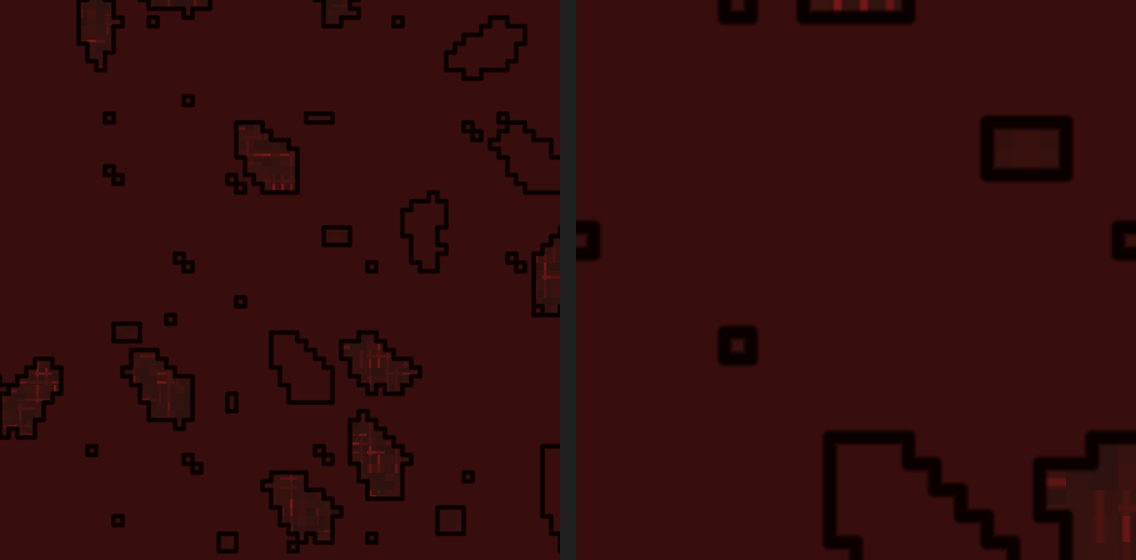
Left, the full canvas; right, a detail of the centre.
This pattern is drawn by a three.js fragment shader. Its source:

```glsl
varying vec2 vUv;

float hash(vec2 p) {
  vec3 q = fract(vec3(p.xyx) * 0.1031);
  q += dot(q, q.yzx + 33.33);
  return fract((q.x + q.y) * q.z);
}

vec2 hash2(vec2 p) {
  return vec2(hash(p + 17.3), hash(p + 51.7));
}

// Ragged ellipses, one at most per block: x = id (0 when empty), y = fill
vec2 flake(vec2 cell) {
  vec2 p = (cell + 0.5) / 13.5;
  vec2 base = floor(p - 0.5);
  vec2 found = vec2(0.0);
  for (int j = 0; j < 2; j++) {
    for (int i = 0; i < 2; i++) {
      vec2 block = base + vec2(float(i), float(j)) + 40.0;
      if (hash(block) > 0.68) continue;
      vec2 d = (p + 40.0 - block - 0.1 - 0.8 * hash2(block)) * 13.5;
      float turn = 6.283 * hash(block + 7.1);
      d = mat2(cos(turn), -sin(turn), sin(turn), cos(turn)) * d;
      float size = mix(0.85, 1.1, hash(block + 3.9));
      float r = length(d / vec2(5.0, 2.6)) / size;
      float a = atan(d.y, d.x);
      r += 0.09 * sin(3.0 * a + turn * 5.0) + 0.07 * sin(7.0 * a + turn * 9.0);
      r += 0.16 * (hash(cell + 90.0) - 0.5);
      if (r < 1.0) {
        found = vec2(1.0 + hash(block + 5.3), step(0.25, hash(block + 11.9)));
      }
    }
  }
  return found;
}

// Small specks: single cells, diagonal pairs and little rectangles
float speck(vec2 cell) {
  vec2 block = floor(cell / 8.0) + 60.0;
  if (hash(block) > 0.42) return 0.0;
  vec2 d = cell - (block - 60.0) * 8.0 - 1.0 - floor(5.0 * hash2(block));
  float kind = hash(block + 23.1);
  vec2 size = vec2(1.0);
  if (kind > 0.72) size += floor(vec2(2.6, 2.2) * hash2(block + 31.0));
  bool inside = all(greaterThanEqual(d, vec2(0.0))) && all(lessThan(d, size));
  bool twin = kind < 0.16 && d == vec2(1.0, -1.0);
  return inside || twin ? 3.0 : 0.0;
}

vec2 shapeAt(vec2 cell) {
  vec2 s = flake(cell);
  return s.x > 0.0 ? s : vec2(speck(cell), 0.6);
}

float stroke(float x) {
  return 1.0 - smoothstep(0.06, 0.24, abs(x - 0.3));
}

void main() {
  vec2 p = vUv * 64.0;
  vec2 cell = floor(p);
  vec2 f = p - cell;
  vec2 own = shapeAt(cell);

  // Distance to the nearest cell of another shape
  float edge = 1.0;
  for (int j = -1; j <= 1; j++) {
    for (int i = -1; i <= 1; i++) {
      vec2 o = vec2(float(i), float(j));
      if (shapeAt(cell + o).x != own.x) {
        edge = min(edge, length(max(abs(f - o - 0.5) - 0.5, 0.0)));
      }
    }
  }

  vec3 color = vec3(0.22, 0.05, 0.05);
  if (own.x > 0.0) {
    // Muted filling, a little uneven from cell to cell
    vec3 filling = mix(vec3(0.17, 0.07, 0.06), vec3(0.23, 0.07, 0.06), hash(cell + 130.0));
    color = mix(color, filling, own.y);

    // Thin red strokes along the cells
    float up = hash(vec2(cell.x, floor(cell.y / 2.0)) + 210.0);
    float across = hash(vec2(floor(cell.x / 2.0), cell.y) + 270.0);
    float red = max(stroke(f.x) * step(0.68, up), stroke(f.y) * step(0.74, across));
    float glow = hash(cell + 330.0);
    float strength = 0.2 + 0.8 * glow * glow * glow;
    color = mix(color, vec3(0.48, 0.09, 0.09), red * strength * step(0.9, own.y));
  }

  // Dark rounded outline
  float outline = 1.0 - smoothstep(0.14, 0.38, edge);
  gl_FragColor = vec4(mix(color, vec3(0.045, 0.0, 0.0), outline), 1.0);
}
```
